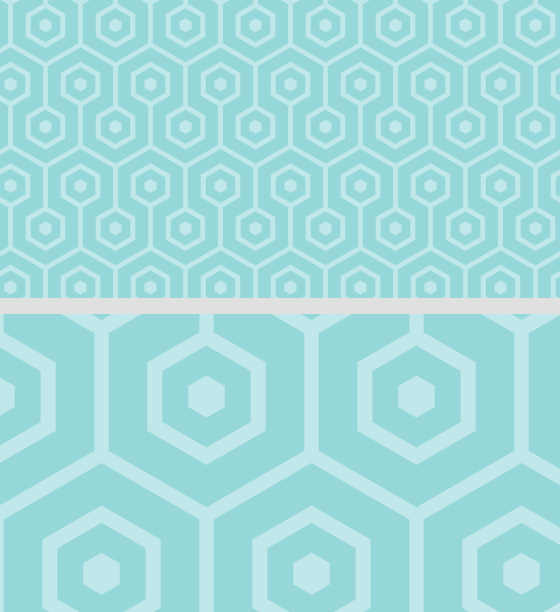
Top, the full canvas; bottom, a detail of the centre.
Write a WebGL 2 fragment shader that draws this pattern.

```glsl
#version 300 es
precision highp float;
// Pale hexagon rings with centre dots, hung on vertical stems from zigzag bands.
// Each repeat has point symmetry about its zigzag, so space is folded onto one
// half and the lines are drawn there as signed distances.

#define COLUMNS 8.0                 // repeats across; one repeat is 1 unit wide
#define ROW_HEIGHT 1.451            // height of one repeat
#define START vec2(0.65, 0.783)     // middle of a zigzag, from the top left
#define RING_OFFSET 0.422           // ring centre to zigzag middle
#define RING_RADIUS 0.246           // apothem at the middle of the ring stroke
#define RING_WIDTH 0.072
#define DOT_RADIUS 0.087
#define LINE_WIDTH 0.068
#define SOFTNESS 0.8                // edge half width in pixels

uniform vec2 u_resolution;
out vec4 fragColor;

const vec3 AQUA = vec3(0.588, 0.843, 0.852);
const vec3 PALE = vec3(0.752, 0.904, 0.912);
const float COS30 = 0.866;
const float TAN30 = 0.5774;

// Apothem of the pointy-topped hexagon through p
float hexRadius(vec2 p) {
    p = abs(p);
    return max(p.x, 0.5 * p.x + COS30 * p.y);
}

// Signed distance to the pale linework, y pointing down
float linework(vec2 p) {
    p -= START;
    p.y = mod(p.y + 0.5 * ROW_HEIGHT, ROW_HEIGHT) - 0.5 * ROW_HEIGHT;

    // Fold the upper half onto the lower half, then mirror each column
    if (p.y < 0.0) p = vec2(p.x + 0.5, -p.y);
    p.x = abs(fract(p.x + 0.5) - 0.5);

    // Zigzag band and the stem below its low corner
    float zigzagY = (0.25 - p.x) * TAN30;
    float zigzag = abs(p.y - zigzagY) * COS30 - 0.5 * LINE_WIDTH;
    float stem = max(p.x - 0.5 * LINE_WIDTH, zigzagY - p.y);

    // Ring and dot
    float hex = hexRadius(p - vec2(0.5, RING_OFFSET));
    float ring = abs(hex - RING_RADIUS) - 0.5 * RING_WIDTH;
    float centreDot = hex - DOT_RADIUS;

    return min(min(zigzag, stem), min(ring, centreDot));
}

void main() {
    // Scale by canvas width and measure down from the top edge
    float pixel = COLUMNS / u_resolution.x;
    vec2 p = vec2(gl_FragCoord.x, u_resolution.y - gl_FragCoord.y) * pixel;

    float edge = SOFTNESS * pixel;
    float pale = 1.0 - smoothstep(-edge, edge, linework(p));
    fragColor = vec4(mix(AQUA, PALE, pale), 1.0);
}
```
